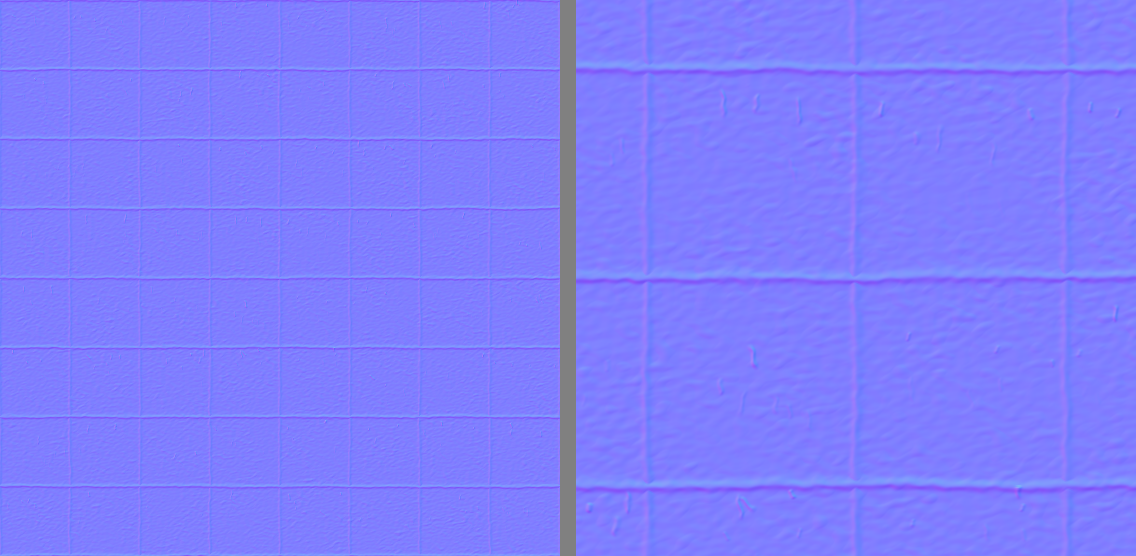
Left: the whole. Right: its middle third, enlarged.
A Shadertoy shader for this texture map:

```glsl
vec2 hash2(vec2 p) {
    vec3 q = fract(vec3(p.xyx) * vec3(0.1031, 0.1030, 0.0973));
    q += dot(q, q.yzx + 33.33);
    return fract((q.xx + q.yz) * q.zy);
}

float gradDot(vec2 cell, vec2 offset) {
    float angle = 6.2832 * hash2(cell + 57.0).x;
    return dot(vec2(cos(angle), sin(angle)), offset);
}

float gradientNoise(vec2 p) {
    vec2 i = floor(p), f = p - i;
    vec2 u = f * f * f * (f * (f * 6.0 - 15.0) + 10.0);
    vec2 x = vec2(1.0, 0.0);
    return mix(mix(gradDot(i, f), gradDot(i + x.xy, f - x.xy), u.x),
               mix(gradDot(i + x.yx, f - x.yx), gradDot(i + 1.0, f - 1.0), u.x), u.y);
}

// Depth of the nearest joint, with a wandering centre and crumbled edges
float joint(float across, float along, float seed, vec2 widths) {
    float k = floor(across + 0.5);
    float lane = k * 3.7 + seed;
    float d = across - k;
    d -= 0.022 * gradientNoise(vec2(lane, along * 1.3));
    d -= 0.010 * gradientNoise(vec2(lane + 40.0, along * 7.0));
    d -= 0.010 * gradientNoise(vec2(across * 16.0, along * 16.0) + seed);
    float wear = max(gradientNoise(vec2(lane + 80.0, along * 3.1)), 0.0);
    float w = (d < 0.0 ? widths.x : widths.y) * (1.0 + 0.6 * wear);
    return exp(-d * d / (w * w));
}

// Short nicks, mostly upright, gathered into a cluster on some tiles
float nicks(vec2 p) {
    vec2 id = floor(p), f = p - id;
    vec2 centre = 0.15 + 0.7 * hash2(id + 11.0);
    float gather = 0.75 * step(0.75, hash2(id + 23.0).x);
    float depth = 0.0;
    for (int i = 0; i < 8; i++) {
        vec2 seed = id * 7.0 + float(i) * 19.0;
        vec2 r = hash2(seed + 3.0), s = hash2(seed + 131.0);
        vec2 q = f - mix(0.06 + 0.88 * r, centre + 0.5 * (r - 0.5), gather);
        float angle = (s.x - 0.5) * 0.5 - 1.1 * step(0.93, s.x);
        q = mat2(cos(angle), sin(angle), -sin(angle), cos(angle)) * q;
        q.x += 0.015 * gradientNoise(q * 20.0 + seed);
        float len = 0.02 + 0.06 * s.y * s.y;
        float stroke = exp(-q.x * q.x / 0.00009);
        depth += stroke * (1.0 - smoothstep(0.5 * len, len, abs(q.y))) * r.y * r.y;
    }
    return depth;
}

// Surface height in tile units
float height(vec2 p) {
    float upright = joint(p.x, p.y, 0.37, vec2(0.017, 0.021));
    float level = joint(p.y, p.x, 9.61, vec2(0.017, 0.024));
    float groove = max(0.0036 * upright, 0.0066 * level);

    // Fine pitted grain, patchy in strength
    vec2 g = vec2(p.x * 15.0, p.y * 25.0 - p.x * 4.0);
    float patchy = 1.0 + 0.8 * gradientNoise(p * 2.1 + 5.3);
    float fine = gradientNoise(g);
    float pits = max(gradientNoise(g * 0.71 + 31.7) - 0.12, 0.0);
    float grain = 0.0017 * fine - 0.0036 * pits;

    return grain * patchy * (1.0 - 0.6 * max(upright, level)) - groove - 0.0036 * nicks(p);
}

void mainImage(out vec4 fragColor, in vec2 fragCoord) {
    // Eight by eight tiles
    vec2 p = 8.0 * fragCoord / iResolution.xy;
    vec2 e = vec2(0.006, 0.0);
    vec2 slope = vec2(height(p + e.xy) - height(p - e.xy),
                      height(p + e.yx) - height(p - e.yx)) / (2.0 * e.x);

    // Tangent-space normal with the green axis pointing down
    vec3 normal = normalize(vec3(-slope.x, slope.y - 0.012, 1.0));
    fragColor = vec4(0.5 + 0.5 * normal, 1.0);
}
```
